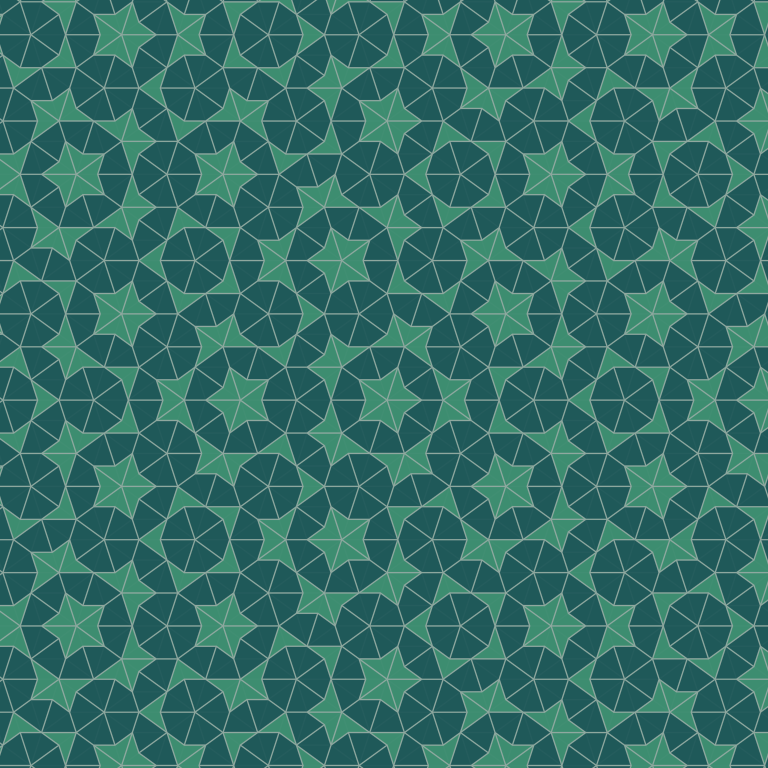
Reproduce this pattern procedurally as a three.js fragment shader.

```glsl
// Penrose kite and dart tiling with fivefold symmetry around a star of darts.
// Each point is folded into one mirror wedge, then a half kite is repeatedly
// subdivided by the golden ratio, keeping only the half tile holding the point.

varying vec2 vUv;

const float PI = 3.14159265;
const float GOLDEN = 0.618034;            // inverse golden ratio
const int LEVELS = 7;                     // an odd count leaves a star at the centre
const vec2 CENTRE = vec2(0.504, 0.479);
const float LONG_EDGE = 0.0451;           // long side of the smallest tiles
const float LINE_WIDTH = 0.0017;
const float SEAM_OPACITY = 0.05;

const vec3 KITE_COLOUR = vec3(0.122, 0.348, 0.350);
const vec3 DART_COLOUR = vec3(0.238, 0.553, 0.440);
const vec3 LINE_COLOUR = vec3(0.56, 0.66, 0.625);

// Half a tile: the edges are tip-wing and wing-inner, the mirror axis tip-inner.
struct HalfTile {
  vec2 tip;
  vec2 wing;
  vec2 inner;
  bool isKite;
};

float cross2(vec2 a, vec2 b) {
  return a.x * b.y - a.y * b.x;
}

bool sameSide(vec2 p, vec2 q, vec2 a, vec2 b) {
  return cross2(b - a, p - a) * cross2(b - a, q - a) > 0.0;
}

float lineDistance(vec2 p, vec2 a, vec2 b) {
  return abs(cross2(normalize(b - a), p - a));
}

// Share of a pixel covered by a line at distance d.
float lineCoverage(float d, float width, float pixel) {
  float near = clamp((d + 0.5 * width) / pixel + 0.5, 0.0, 1.0);
  float far = clamp((d - 0.5 * width) / pixel + 0.5, 0.0, 1.0);
  return near - far;
}

// Mirror the plane into the wedge between 0 and 36 degrees.
vec2 foldFivefold(vec2 p) {
  float sector = 0.4 * PI;
  float angle = abs(mod(atan(p.y, p.x) + 0.5 * sector, sector) - 0.5 * sector);
  return length(p) * vec2(cos(angle), sin(angle));
}

// Half kite: one half dart at the tip and a whole small kite at the wing.
HalfTile splitKite(HalfTile t, vec2 p) {
  vec2 onEdge = mix(t.tip, t.wing, 1.0 - GOLDEN);
  vec2 onAxis = mix(t.tip, t.inner, GOLDEN);
  if (sameSide(p, t.tip, onEdge, onAxis))
    return HalfTile(t.tip, onAxis, onEdge, false);
  bool outer = sameSide(p, t.inner, t.wing, onAxis);
  vec2 wing = outer ? t.inner : onEdge;
  return HalfTile(t.wing, wing, onAxis, true);
}

// Half dart: one half kite at the tip and one half dart at the wing.
HalfTile splitDart(HalfTile t, vec2 p) {
  vec2 onEdge = mix(t.tip, t.wing, GOLDEN);
  if (sameSide(p, t.tip, t.inner, onEdge))
    return HalfTile(t.tip, onEdge, t.inner, true);
  return HalfTile(t.wing, t.inner, onEdge, false);
}

HalfTile findTile(vec2 p) {
  float radius = LONG_EDGE / pow(GOLDEN, float(LEVELS));
  vec2 axis = vec2(cos(0.2 * PI), sin(0.2 * PI));
  HalfTile t = HalfTile(vec2(0.0), vec2(radius, 0.0), radius * axis, true);
  for (int i = 0; i < LEVELS; i++) {
    if (t.isKite) t = splitKite(t, p);
    else t = splitDart(t, p);
  }
  return t;
}

vec3 tilingColour(vec2 position, float pixel) {
  vec2 p = foldFivefold(position);
  HalfTile t = findTile(p);
  float edge = min(lineDistance(p, t.tip, t.wing), lineDistance(p, t.wing, t.inner));
  float seam = lineDistance(p, t.tip, t.inner);

  vec3 colour = t.isKite ? KITE_COLOUR : DART_COLOUR;
  colour = mix(colour, LINE_COLOUR, SEAM_OPACITY * lineCoverage(seam, LINE_WIDTH, pixel));
  return mix(colour, LINE_COLOUR, lineCoverage(edge, LINE_WIDTH, pixel));
}

void main() {
  float pixel = max(fwidth(vUv.x), 0.00001);

  // Average four samples per pixel to smooth the fills.
  vec3 colour = vec3(0.0);
  for (int i = 0; i < 4; i++) {
    vec2 corner = vec2(mod(float(i), 2.0), floor(float(i) * 0.5)) - 0.5;
    colour += 0.25 * tilingColour(vUv - CENTRE + 0.5 * pixel * corner, 0.6 * pixel);
  }
  gl_FragColor = vec4(colour, 1.0);
}
```
